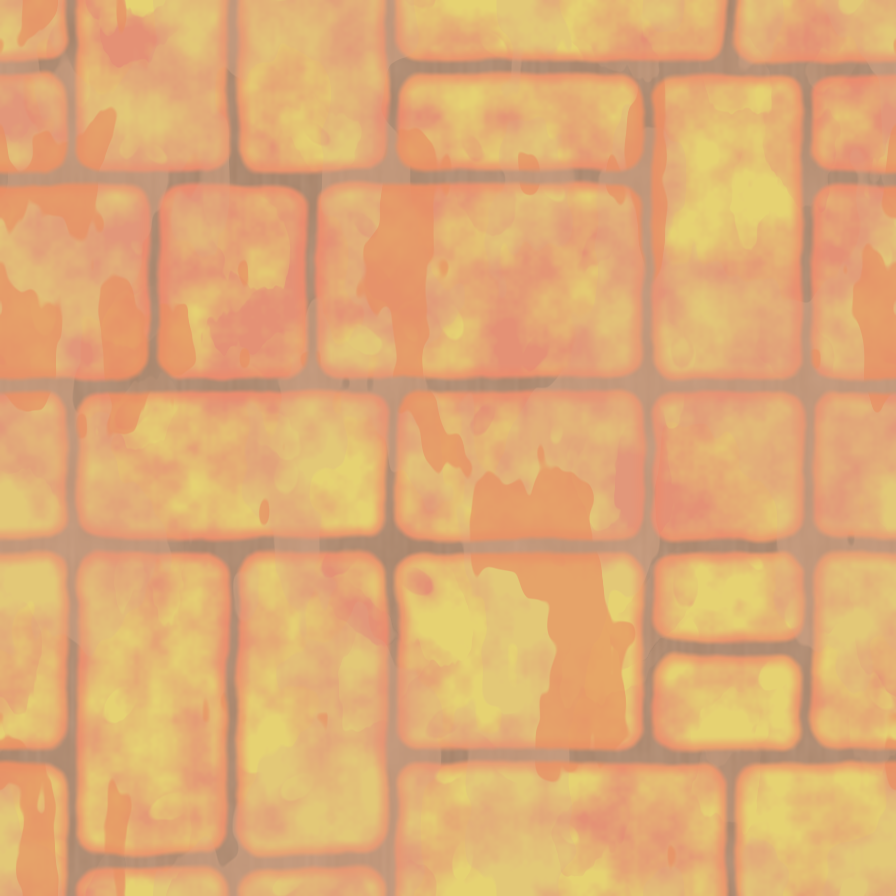
Give the GLSL for this texture, as a WebGL 2 fragment shader.

```glsl
#version 300 es
precision highp float;

#define MORTAR vec3(0.69, 0.55, 0.45)
#define RIM vec3(0.93, 0.54, 0.42)
#define CLAY vec3(0.895, 0.57, 0.46)
#define STRAW vec3(0.90, 0.80, 0.45)
#define PALE vec3(0.86, 0.66, 0.53)
#define RUST vec3(0.91, 0.56, 0.38)
#define JOINT vec2(0.0055, 0.0075)
#define CORNER 0.026
#define WOBBLE 0.010
#define MOTTLE 1.75

uniform vec2 u_resolution;
out vec4 fragColor;

float hash(vec2 c) {
  vec3 h = fract(c.xyx * 0.1031);
  h += dot(h, h.yzx + 33.33);
  return fract((h.x + h.y) * h.z);
}

// Value noise that wraps over the unit square
float noise(vec2 p, vec2 cells, float seed) {
  vec2 g = p * cells, i = floor(g), f = g - i;
  f = f * f * (3.0 - 2.0 * f);
  vec2 a = mod(i, cells) + seed, b = mod(i + 1.0, cells) + seed;
  return mix(mix(hash(a), hash(vec2(b.x, a.y)), f.x),
             mix(hash(vec2(a.x, b.y)), hash(b), f.x), f.y);
}

float fbm(vec2 p, vec2 cells, float seed) {
  float sum = 0.0, weight = 0.533;
  for (int i = 0; i < 4; i++) {
    sum += weight * noise(p, cells, seed + float(i) * 19.0);
    cells *= 2.0;
    weight *= 0.5;
  }
  return sum;
}

// Narrows a span to the side of the joint that holds x
void cut(float x, float joint, inout vec2 span) {
  if (x < joint) span.y = min(span.y, joint);
  else span.x = max(span.x, joint);
}

// Finds the stone around p (y down); returns edge distance and stone id
vec2 paving(vec2 p) {
  const vec2 start = vec2(0.081, 0.43);
  p = fract(p - start) + start;
  vec2 sx = vec2(start.x, 1.081), sy = vec2(0.609, 1.198);
  bool tallColumn = p.x > 0.723 && p.x < 0.901;
  if (p.y < 0.609) {
    sy = vec2(start.y, 0.609);
    cut(p.x, 0.4375, sx); cut(p.x, 0.723, sx); cut(p.x, 0.901, sx);
  } else if (tallColumn && p.y > 1.0755) {
    sx = vec2(0.723, 0.901);
    sy = vec2(1.0755, 1.43);
  } else if (p.y > 1.198) {
    if (p.x < 0.172) p.x += 1.0;
    sx = vec2(0.172, 1.172);
    sy = vec2(1.198, 1.43);
    cut(p.x, 0.348, sx); cut(p.x, 0.723, sx); cut(p.x, 0.901, sx);
  } else if (p.x < 0.4375) {
    sx.y = 0.4375;
    cut(p.x, 0.26, sx); cut(p.y, 0.961, sy);
  } else {
    sx.x = 0.4375;
    cut(p.y, 0.844, sy); cut(p.y, 1.0755, sy);
    if (p.y > 0.844 && p.y < 1.0755) cut(p.x, 0.815, sx);
    else { cut(p.x, 0.723, sx); cut(p.x, 0.901, sx); }
    if (tallColumn && p.y < 0.844) cut(p.y, 0.724, sy);
  }
  vec2 lo = vec2(sx.x, sy.x), hi = vec2(sx.y, sy.y), mid = 0.5 * (lo + hi);
  vec2 d = abs(p - mid) - 0.5 * (hi - lo) + JOINT + CORNER;
  float dist = length(max(d, 0.0)) + min(max(d.x, d.y), 0.0) - CORNER;
  return vec2(dist, hash(floor(mid * 97.0)));
}

// Scattered chips: signed tone, crisp at one end and fading at the other
float chips(vec2 p, float cells, float density, float ragged, float seed) {
  float tone = 0.0, soft = 1.5 * cells / u_resolution.y;
  vec2 g = p * cells, base = floor(g);
  for (int k = 0; k < 9; k++) {
    vec2 cell = base + vec2(k % 3, k / 3) - 1.0, id = mod(cell, cells) + seed;
    if (hash(id + 7.0) > density) continue;
    float turn = (hash(id + 31.0) - 0.5) * 2.4, size = mix(0.2, 0.5, hash(id + 47.0));
    vec2 d = g - cell - vec2(hash(id), hash(id + 13.0));
    d = mat2(cos(turn), sin(turn), -sin(turn), cos(turn)) * d / (size * vec2(0.55, 1.0));
    float mask = smoothstep(soft, -soft, (length(d) - 1.0 + ragged) * size * 0.55);
    float fade = clamp(0.55 - 0.5 * d.y, 0.1, 1.0);
    tone = mix(tone, hash(id + 61.0) < 0.7 ? fade : -fade, mask);
  }
  return tone;
}

void main() {
  vec2 uv = gl_FragCoord.xy / u_resolution;
  vec2 wobble = vec2(fbm(uv, vec2(20.0), 3.0), fbm(uv, vec2(20.0), 71.0)) - 0.5;
  vec2 stone = paving(vec2(uv.x, 1.0 - uv.y) + WOBBLE * wobble);
  float body = smoothstep(0.004, -0.004, stone.x);
  float rim = smoothstep(-0.017, -0.001, stone.x);

  // Wear shared by stones and joints
  float ragged = fbm(uv, vec2(30.0, 14.0), 11.0) - 0.5;
  float flakes = chips(uv, 7.0, 0.75, ragged * 1.8, 101.0);
  float specks = chips(uv, 19.0, 0.14, ragged, 211.0);
  float smear = smoothstep(0.56, 0.575, fbm(uv, vec2(10.0, 5.0), 29.0));
  float tear = smoothstep(0.66, 0.675, fbm(uv, vec2(11.0, 5.0), 83.0));
  float streak = noise(uv, vec2(210.0, 24.0), 5.0) - 0.5;

  // Stone tone: clay to straw, warmer toward the upper courses
  float tone = 0.61 + MOTTLE * (fbm(uv, vec2(23.0), 41.0) - 0.5);
  tone += 0.7 * (fbm(uv, vec2(7.0), 53.0) - 0.5) + 0.2 * (stone.y - 0.5);
  tone += 0.15 * cos(6.2832 * (uv.y - 0.2)) + 0.28 * flakes + 0.4 * specks + 0.08 * streak;
  vec3 face = mix(CLAY, STRAW, clamp(tone, 0.0, 1.1));
  face = mix(face, RIM, 0.7 * rim);
  face = mix(face, PALE, 0.24 * smear);
  face = mix(face, RUST, 0.65 * tear);

  // Dusty joints, partly covered by smears and chips
  vec3 joint = MORTAR + 0.06 * (fbm(uv, vec2(26.0), 67.0) - 0.5) + 0.025 * streak;
  joint = mix(joint, PALE, 0.42 * smear + 0.28 * abs(flakes) * (1.0 - smear));
  fragColor = vec4(mix(joint, face, body), 1.0);
}
```
